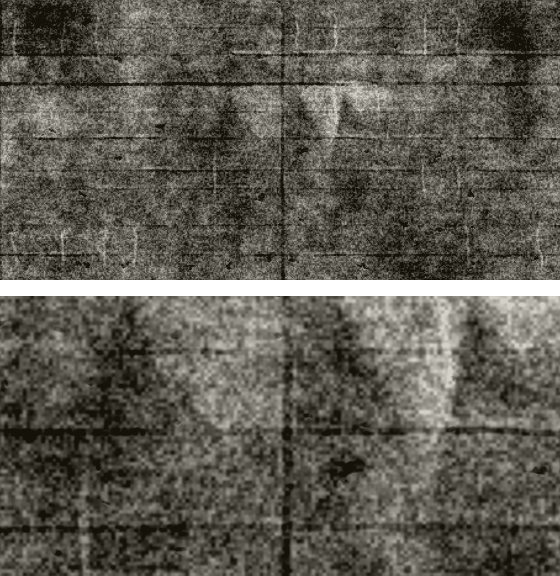
Top: the whole. Bottom: its middle third, enlarged.
Give the GLSL for this texture, as a Shadertoy shader.

```glsl
float hash(vec2 p) {
    vec3 q = fract(vec3(p.xyx) * 0.1031);
    q += dot(q, q.yzx + 33.33);
    return fract((q.x + q.y) * q.z);
}

float noise(vec2 p) {
    vec2 i = floor(p), f = fract(p);
    f = f * f * (3.0 - 2.0 * f);
    return mix(mix(hash(i), hash(i + vec2(1, 0)), f.x),
               mix(hash(i + vec2(0, 1)), hash(i + vec2(1, 1)), f.x), f.y);
}

float fbm(vec2 p) {
    float sum = 0.0, amp = 0.533;
    for (int i = 0; i < 4; i++) {
        sum += amp * noise(p);
        p = p * 2.03 + 17.7;
        amp *= 0.5;
    }
    return sum;
}

// Soft elliptical stain
float blot(vec2 p, vec2 center, vec2 radius) {
    vec2 d = (p - center) / radius;
    return exp(-dot(d, d));
}

// Ragged runs hanging from a horizontal edge
float curtain(vec2 p, float top, float reach, float seed) {
    float depth = top - p.y;
    float run = reach * (0.1 + noise(vec2(p.x * 17.0, seed)));
    return smoothstep(0.0, 0.012, depth) * (1.0 - smoothstep(run * 0.4, run, depth));
}

// Board joint: x is the dark gap, y the pale lip above it
vec2 seam(vec2 p, float height, float width, float seed) {
    float wobble = 0.007 * (fbm(vec2(p.x * 9.0, seed)) - 0.5);
    float d = p.y - height - wobble;
    float broken = smoothstep(0.25, 0.6, noise(vec2(p.x * 11.0, seed + 5.0)));
    float lip = smoothstep(0.4, 0.75, fbm(vec2(p.x * 13.0, seed + 9.0)));
    float gap = 1.0 - smoothstep(width * 0.4, width * 1.5, abs(d));
    float edge = 1.0 - smoothstep(0.002, 0.009, abs(d - width - 0.006));
    return vec2(gap * mix(0.35, 1.0, broken), edge * lip);
}

// Scattered holes: x is the dark hollow, y the chipped lower rim
vec2 pits(vec2 p, float scale, float density) {
    vec2 q = p * scale + 0.35 * (vec2(fbm(p * 45.0), fbm(p * 45.0 + 31.0)) - 0.5);
    vec2 cell = floor(q);
    vec2 center = 0.3 + 0.4 * vec2(hash(cell + 3.1), hash(cell + 8.7));
    vec2 d = (fract(q) - center) * vec2(0.8, 1.2);
    float radius = mix(0.05, 0.13, hash(cell + 14.3));
    float present = step(hash(cell + 21.9), density);
    float hole = 1.0 - smoothstep(radius * 0.45, radius * 1.1, length(d));
    float rim = 1.0 - smoothstep(radius * 0.4, radius, length(d + vec2(0.0, radius)));
    return present * vec2(hole, rim * (1.0 - hole));
}

// Thin pale trickles, at most one per cell
float trickles(vec2 p, vec2 scale, float density) {
    vec2 q = p * scale;
    vec2 cell = floor(q);
    float bend = 0.25 * (fbm(p * 14.0) - 0.5);
    float d = abs(fract(q.x) - mix(0.3, 0.7, hash(cell + 2.3)) + bend);
    float y = fract(q.y);
    float ends = smoothstep(0.1, 0.3, y) * (1.0 - smoothstep(0.6, 0.9, y));
    return step(hash(cell + 6.1), density) * ends * (1.0 - smoothstep(0.01, 0.055, d));
}

void mainImage(out vec4 fragColor, in vec2 fragCoord) {
    vec2 p = fragCoord / iResolution.y;
    vec2 warp = vec2(fbm(p * 9.0), fbm(p * 9.0 + 40.0)) - 0.5;
    vec2 w = p + warp * 0.12;

    // Weathered base and vertical washes
    float tone = 0.335;
    tone += 0.40 * (fbm(w * vec2(4.0, 2.2) + 3.0) - 0.5);
    tone += 0.22 * (fbm(w * vec2(15.0, 2.0) + 60.0) - 0.5);
    tone += 0.30 * (fbm(p * 26.0 + 11.0) - 0.5);
    tone += 0.11 * (noise(p * vec2(7.0, 85.0)) - 0.5);

    // Damp dark stains
    float damp = blot(w, vec2(1.85, 0.72), vec2(0.06, 0.36));
    damp += 0.8 * blot(w, vec2(1.80, 0.90), vec2(0.07, 0.12));
    damp += 0.7 * blot(w, vec2(0.92, 0.28), vec2(0.12, 0.17));
    damp += 0.7 * blot(w, vec2(1.31, 0.30), vec2(0.11, 0.17));
    damp += 0.6 * blot(w, vec2(0.18, 0.92), vec2(0.17, 0.14));
    damp += 0.4 * blot(w, vec2(0.65, 0.72), vec2(0.30, 0.10));
    tone -= 0.17 * damp;

    // Pale lime runs below the joints
    vec2 hang = p + warp * vec2(0.03, 0.06);
    float lime = blot(p, vec2(1.23, 0.62), vec2(0.17, 0.4));
    lime += 0.6 * blot(p, vec2(0.85, 0.62), vec2(0.14, 0.4)) + 0.2;
    tone += 0.26 * lime * curtain(hang, 0.70, 0.30, 4.0);
    tone += 0.11 * curtain(hang, 0.80, 0.14, 23.0);
    tone += 0.20 * blot(w, vec2(0.0, 0.47), vec2(0.045, 0.18));
    tone += 0.13 * blot(w, vec2(0.15, 0.61), vec2(0.20, 0.05));
    tone += 0.20 * trickles(p, vec2(7.0, 4.0), 0.25);

    // Flaking skin near the foot
    float ridge = 1.0 - smoothstep(0.008, 0.035, abs(fbm(p * vec2(9.0, 17.0)) - 0.5));
    tone += 0.15 * ridge * blot(w, vec2(0.28, 0.17), vec2(0.30, 0.08));

    // Grit
    tone += 0.24 * (noise(p * 125.0) - 0.5);
    tone += 0.31 * (noise(p * 227.0 + 50.0) - 0.5);

    // Horizontal joints: height, gap strength, lip strength
    const vec3 joints[9] = vec3[9](
        vec3(0.900, 0.12, 0.04), vec3(0.805, 0.20, 0.22), vec3(0.700, 0.36, 0.08),
        vec3(0.600, 0.11, 0.08), vec3(0.505, 0.20, 0.14), vec3(0.390, 0.17, 0.16),
        vec3(0.325, 0.10, 0.10), vec3(0.195, 0.11, 0.05), vec3(0.088, 0.20, 0.10));
    for (int i = 0; i < 9; i++) {
        vec3 joint = joints[i];
        vec2 s = seam(p, joint.x, 0.0025 + 0.008 * joint.y, float(i) * 13.0);
        tone += joint.z * s.y - joint.y * s.x;
    }

    // Vertical joints at the middle and the left edge
    float drift = 0.008 * (fbm(vec2(p.y * 12.0, 77.0)) - 0.5);
    float split = min(abs(p.x - 1.01 + drift), abs(p.x + drift));
    float worn = mix(0.4, 1.0, noise(vec2(p.y * 9.0, 81.0)));
    tone -= 0.25 * worn * (1.0 - smoothstep(0.002, 0.009, split));

    // Holes and chips
    vec2 holes = pits(p, 8.0, 0.32) + 0.6 * pits(p + 5.3, 19.0, 0.2);
    tone += 0.13 * holes.y - 0.24 * holes.x;

    tone = clamp(tone, 0.07, 0.82);
    fragColor = vec4(tone + vec3(0.008, 0.0, -0.037), 1.0);
}
```
